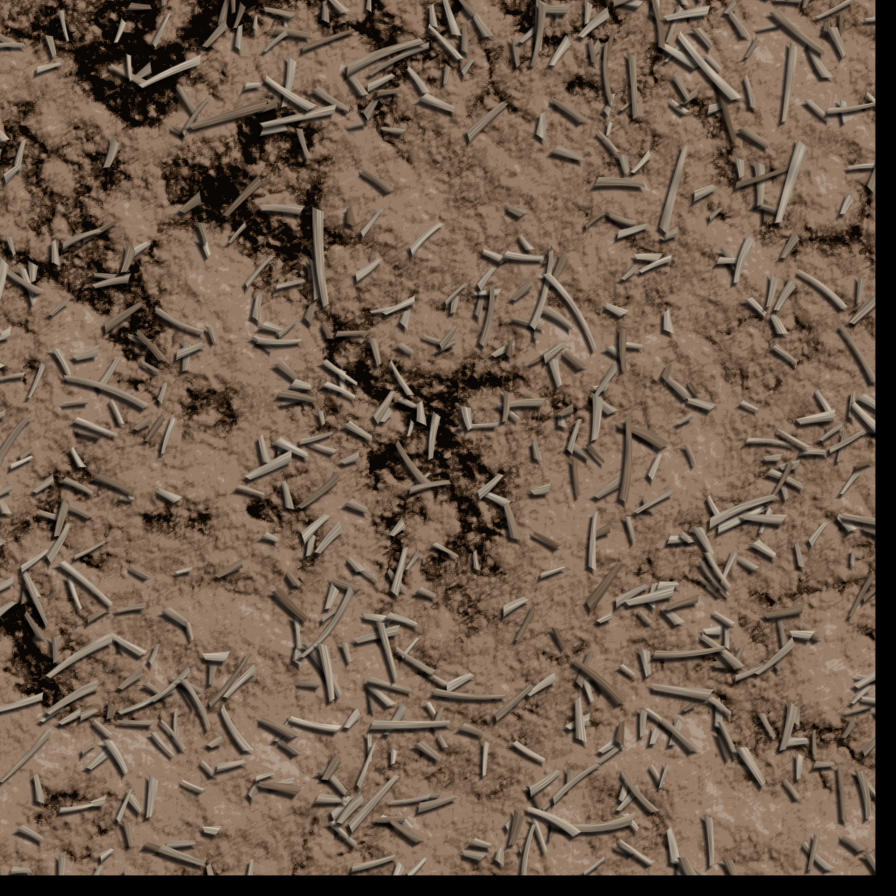
Reproduce this texture procedurally as a three.js fragment shader.

```glsl
// Dry crumbly soil strewn with short pale straw, with a black strip on two sides.
// Soil is creased fractal noise lit from the upper right; straws are bent,
// tapered boxes scattered on jittered grids, each casting a small shadow.
varying vec2 vUv;

const vec2 TO_LIGHT = vec2(0.6, 0.8);

float hash(vec2 p) {
  vec3 q = fract(p.xyx * 0.1031);
  q += dot(q, q.yzx + 33.33);
  return fract((q.x + q.y) * q.z);
}

float noise(vec2 p) {
  vec2 i = floor(p), f = fract(p);
  f = f * f * (3.0 - 2.0 * f);
  return mix(mix(hash(i), hash(i + vec2(1, 0)), f.x),
             mix(hash(i + vec2(0, 1)), hash(i + vec2(1, 1)), f.x), f.y);
}

// Rounded clods with creases between them, mean near 0.4
float soilHeight(vec2 p) {
  float sum = 0.0, total = 0.0, amp = 1.0;
  p *= 13.0;
  for (int i = 0; i < 6; i++) {
    float n = noise(p);
    sum += amp * mix(n, abs(2.0 * n - 1.0), 0.5);
    total += amp;
    amp *= 0.64;
    p = mat2(1.6, 1.2, -1.2, 1.6) * p + 17.3;
  }
  return sum / total;
}

vec3 soilRamp(float t) {
  vec3 c = mix(vec3(0.04, 0.025, 0.01), vec3(0.22, 0.15, 0.09), smoothstep(0.0, 0.25, t));
  c = mix(c, vec3(0.36, 0.275, 0.21), smoothstep(0.22, 0.45, t));
  c = mix(c, vec3(0.49, 0.39, 0.31), smoothstep(0.4, 0.62, t));
  c = mix(c, vec3(0.59, 0.485, 0.405), smoothstep(0.58, 0.82, t));
  return mix(c, vec3(0.68, 0.6, 0.53), smoothstep(0.9, 1.2, t));
}

vec3 soil(vec2 p) {
  float h = soilHeight(p);
  float slope = h - soilHeight(p + TO_LIGHT * 0.005);
  float roughPatch = noise(p * 4.0 + 7.0) - 0.5;
  float pit = 1.0 - smoothstep(0.22, 0.38, h + 0.22 * roughPatch);
  float grain = noise(p * 330.0) - 0.5;
  float tone = 0.64 + 3.0 * slope + 1.1 * (h - 0.4) + 0.14 * grain;
  return soilRamp(tone + 0.12 * roughPatch - 0.6 * pit);
}

// Coverage of a straw along x, q in canvas units
float strawMask(vec2 q, float halfLength, float halfWidth, float blur) {
  float taper = halfWidth * (1.0 - 0.3 * q.x / halfLength);
  float ragged = halfLength - 0.5 * q.y;
  float d = max(abs(q.x) - ragged, abs(q.y) - taper);
  return 1.0 - smoothstep(-blur, blur, d);
}

vec2 bend(vec2 q, float curve) {
  return vec2(q.x, q.y + curve * q.x * q.x);
}

// One grid of straws drawn over the ground, with shadows first
vec3 addStraws(vec3 color, vec2 p, float scale, float layer) {
  vec2 cell = floor(p * scale);
  for (int y = -1; y <= 1; y++) {
    for (int x = -1; x <= 1; x++) {
      vec2 id = cell + vec2(x, y);
      vec2 seed = id + 61.7 * (layer + 1.0);
      vec2 center = (id + vec2(hash(seed), hash(seed + 3.1))) / scale;
      float clump = noise(center * 5.0 + 31.0);
      if (hash(seed + 5.7) > 0.04 + 0.5 * clump) continue;

      float angle = 6.2832 * hash(seed + 9.3);
      vec2 along = vec2(cos(angle), sin(angle));
      mat2 toLocal = mat2(along.x, -along.y, along.y, along.x);
      float halfLength = mix(0.22, 0.5, hash(seed + 12.9)) / scale;
      float halfWidth = mix(0.0016, 0.0042, hash(seed + 15.1)) + 0.01 / scale;
      float curve = 7.0 * (hash(seed + 18.7) - 0.5);
      vec2 q = bend(toLocal * (p - center), curve);
      vec2 s = bend(toLocal * (p - center + TO_LIGHT * 0.006), curve);

      color *= 1.0 - 0.72 * strawMask(s, halfLength, halfWidth, 0.0025);

      // Rounded cross section, fibres along the stem, weathered tint
      float across = clamp(q.y / halfWidth, -1.0, 1.0);
      float lit = across * dot(vec2(-along.y, along.x), TO_LIGHT);
      float fibre = noise(vec2(q.x * 45.0, q.y * 650.0) + seed) - 0.5;
      float bleach = hash(seed + 21.3);
      vec3 stem = mix(vec3(0.42, 0.33, 0.25), vec3(0.72, 0.67, 0.6), sqrt(bleach));
      stem *= 0.93 + 0.25 * lit + 0.28 * fibre - 0.12 * across * across;
      color = mix(color, stem, strawMask(q, halfLength, halfWidth, 0.0012));
    }
  }
  return color;
}

void main() {
  vec3 color = soil(vUv);
  float scale = 30.0;
  for (int i = 0; i < 6; i++) {
    color = addStraws(color, vUv, scale, float(i));
    scale *= 0.76;
  }
  // Black strip on the right and at the bottom
  float inside = (1.0 - smoothstep(0.976, 0.978, vUv.x)) * smoothstep(0.022, 0.024, vUv.y);
  gl_FragColor = vec4(color * inside, 1.0);
}
```
